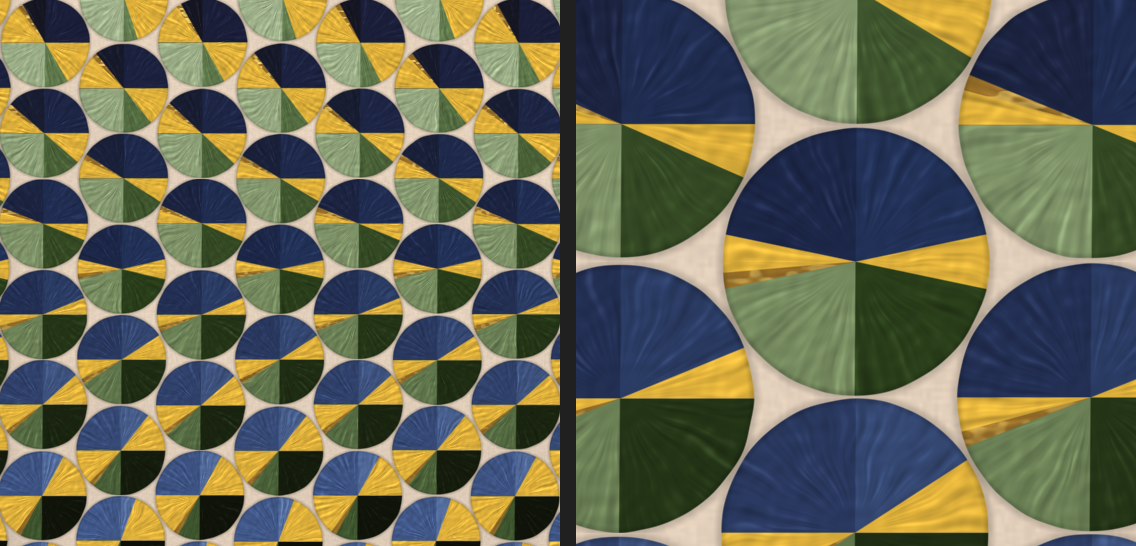
Left: the whole. Right: its middle third, enlarged.
A Shadertoy shader for this pattern:

```glsl
// Staggered columns of painted discs whose gold wedges open and colours shift from top to bottom.

const vec2 PITCH = vec2(0.1445, 0.166);    // column and row spacing
const vec2 MIDDLE = vec2(0.513, 0.507);    // centre of the disc with the narrow bow tie
const float RADIUS = 0.0815;
const float LEAN = 0.0075;                 // sideways drift of the columns over the height

float hash(vec2 p) {
    vec3 q = fract(vec3(p.xyx) * 0.1031);
    q += dot(q, q.yzx + 33.33);
    return fract((q.x + q.y) * q.z);
}

float noise(vec2 p) {
    vec2 i = floor(p), f = fract(p);
    f = f * f * (3.0 - 2.0 * f);
    return mix(mix(hash(i), hash(i + vec2(1, 0)), f.x),
               mix(hash(i + vec2(0, 1)), hash(i + vec2(1, 1)), f.x), f.y);
}

// Smooth coverage of the positive side of a distance
float cover(float d, float px) {
    return smoothstep(-px, px, d);
}

// Signed distance above a line through the disc centre
float aboveLine(vec2 p, float degrees) {
    float a = radians(degrees);
    return cos(a) * p.y - sin(a) * p.x;
}

// Colour ramp from the top (t = -1) over the middle (0) to the bottom (1)
vec3 ramp(vec3 top, vec3 mid, vec3 bottom, float t) {
    return t < 0.0 ? mix(mid, top, -t) : mix(mid, bottom, t);
}

// Relief of brush ridges fanning out from the centre
float brushRelief(vec2 p, float seed) {
    float r = length(p) / RADIUS;
    float a = atan(p.y, p.x) + 0.12 * (noise(p * 45.0 + seed) - 0.5);
    vec2 uv = vec2(a * 13.0, r * 2.5) + seed;
    float fan = noise(uv) - noise(uv + vec2(0.45, 0.0));
    float fine = noise(uv * vec2(2.3, 1.6)) - 0.5;
    vec2 blob = p * 150.0 + seed;
    float daub = noise(blob) - noise(blob + vec2(0.4, -0.4));
    return (fan * 0.7 + fine * 0.35) * smoothstep(0.05, 0.5, r) + daub * 0.3;
}

// Four quadrants: two blues above, two greens below
vec3 quadrants(vec2 p, float t, float px) {
    vec3 upLeft = ramp(vec3(0.08, 0.08, 0.12), vec3(0.11, 0.15, 0.28), vec3(0.25, 0.34, 0.53), t);
    vec3 upRight = ramp(vec3(0.10, 0.11, 0.21), vec3(0.13, 0.19, 0.34), vec3(0.33, 0.43, 0.62), t);
    vec3 lowLeft = ramp(vec3(0.62, 0.69, 0.54), vec3(0.46, 0.54, 0.37), vec3(0.22, 0.31, 0.16), t);
    vec3 lowRight = ramp(vec3(0.39, 0.49, 0.31), vec3(0.16, 0.24, 0.10), vec3(0.05, 0.06, 0.03), t);
    float right = cover(p.x, px);
    return mix(mix(lowLeft, lowRight, right), mix(upLeft, upRight, right), cover(p.y, px));
}

// One disc; stage counts half rows downward from the middle
vec3 discColor(vec2 p, float stage, float seed, float px) {
    float t = clamp(stage / 5.5, -1.0, 1.0);
    vec3 color = quadrants(p, t, px);

    // Gold wedges, mirrored through the centre
    vec2 q = p.x < 0.0 ? -p : p;
    float opening = 13.0 + 9.5 * abs(stage) + 3.0 * (hash(vec2(seed, 4.0)) - 0.5);
    float low = -opening * step(stage, 0.0);
    float high = opening * step(0.0, stage);
    float wedge = cover(aboveLine(q, low), px) * cover(-aboveLine(q, high), px);

    // Foil strip along the slanted edge of the left wedge
    float strip = stage < 0.0 ? -aboveLine(q, low + 7.0) : aboveLine(q, high - 7.0);
    float foil = cover(strip, px) * cover(-p.x, px);
    float glint = smoothstep(0.45, 0.8, noise(p * vec2(130.0, 260.0) + seed));
    vec3 foilColor = mix(vec3(0.52, 0.37, 0.14), vec3(0.95, 0.83, 0.45), glint * (0.45 - 0.5 * t));
    vec3 gold = mix(vec3(0.87, 0.69, 0.23), foilColor, foil * 0.85);
    color = mix(color, gold, wedge);

    // Raised paint catches the light
    float relief = brushRelief(p, seed);
    color *= 1.0 + 0.38 * relief;
    color += 0.10 * max(relief - 0.12, 0.0);
    return color * (1.0 - 0.15 * smoothstep(0.95, 1.0, length(p) / RADIUS));
}

// Cream canvas with a fine weave and shaded borders
vec3 canvasColor(vec2 p) {
    float weave = noise(p * vec2(420.0, 160.0)) + noise(p * vec2(160.0, 420.0)) - 1.0;
    float cloud = noise(p * 5.0) - 0.5;
    float light = 0.97 + 0.05 * p.y + 0.04 * weave + 0.04 * cloud;
    return vec3(0.89, 0.815, 0.735) * light * mix(0.92, 1.0, smoothstep(0.0, 0.05, p.x));
}

void mainImage(out vec4 fragColor, in vec2 fragCoord) {
    float px = 1.0 / iResolution.y;
    vec2 p = fragCoord * px;
    vec3 color = canvasColor(p);
    vec2 g = p - MIDDLE - vec2(LEAN * (p.y - 0.5), 0.0);

    // The two columns whose discs can reach this point
    for (int i = 0; i < 2; i++) {
        float column = floor(g.x / PITCH.x) + float(i);
        float shift = 0.5 * mod(column, 2.0);
        float row = round(g.y / PITCH.y - shift) + shift;
        float seed = floor(90.0 * hash(vec2(column, row * 2.0) + 40.0));
        vec2 jitter = vec2(hash(vec2(seed, 1.0)), hash(vec2(seed, 2.0))) - 0.5;
        vec2 local = g - vec2(column, row) * PITCH - 0.002 * jitter;
        float edge = RADIUS - length(local) + 0.0012 * (noise(local * 60.0 + seed) - 0.5);
        color *= 1.0 - 0.16 * smoothstep(-0.006, 0.0, edge);
        color = mix(color, discColor(local, -2.0 * row, seed, px), cover(edge, px));
    }
    fragColor = vec4(clamp(color, 0.0, 1.0), 1.0);
}
```
